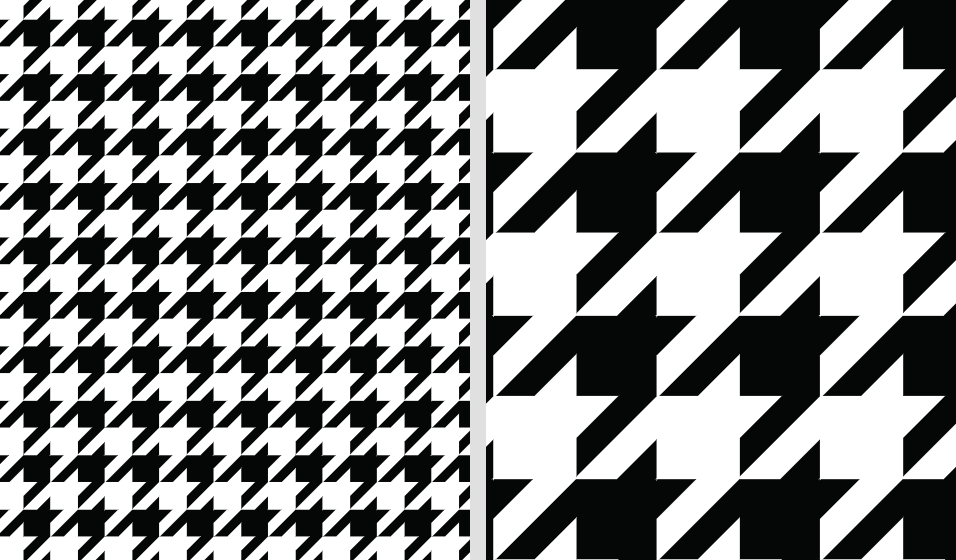
Left: the whole. Right: its middle third, enlarged.
A WebGL 2 fragment shader for this pattern:

```glsl
#version 300 es
precision highp float;
// Houndstooth check: black and white threads crossed by a diagonal twill.

uniform vec2 u_resolution;
out vec4 outColor;

const vec2  REPEATS = vec2(8.633, 10.285);   // checks across and down
const vec2  ORIGIN  = vec2(0.427, 0.357);    // first dark square, from the top left
const float INSET   = 0.005;                 // dark shape shrinks by this part of a check
const vec3  INK     = vec3(0.016, 0.026, 0.020);
const vec3  PAPER   = vec3(1.0);

// Signed distance to stripes filling the first half of each period; positive inside.
float stripes(float x, float period) {
    float fromCentre = abs(fract(x / period + 0.25) - 0.5);
    return (0.25 - fromCentre) * period;
}

// Positive inside the dark cloth: the twill picks which thread lies on top.
float houndstooth(vec2 p) {
    float warp  = stripes(p.x, 1.0);
    float weft  = stripes(p.y, 1.0);
    float twill = stripes(p.x + p.y, 0.5) * inversesqrt(2.0);
    float weftOnTop = min(twill, weft);
    float warpOnTop = min(-twill, warp);
    float bothDark  = min(warp, weft);       // closes the seam inside dark squares
    return max(max(weftOnTop, warpOnTop), bothDark);
}

void main() {
    // Check coordinates, running right and down from the top left
    vec2 uv = gl_FragCoord.xy / u_resolution;
    vec2 p = vec2(uv.x, 1.0 - uv.y) * REPEATS - ORIGIN;

    // Edge smoothing about one pixel wide
    float pixel = REPEATS.y / u_resolution.y;
    float cover = clamp((houndstooth(p) - INSET) / pixel + 0.5, 0.0, 1.0);

    outColor = vec4(mix(PAPER, INK, cover), 1.0);
}
```
